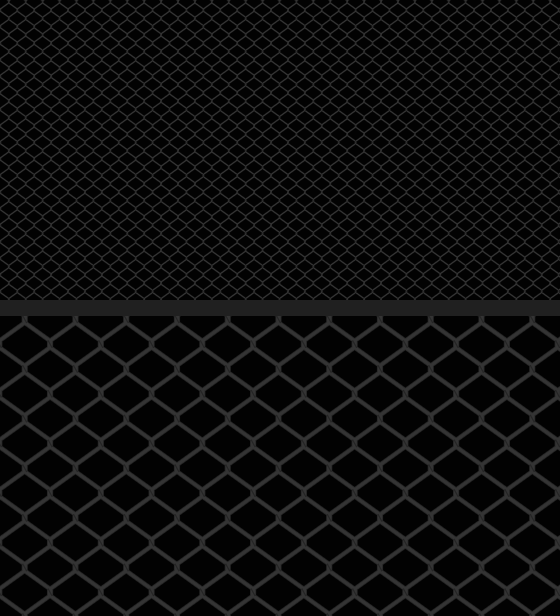
Top: the whole. Bottom: its middle third, enlarged.
Write a WebGL 1 fragment shader that draws this pattern.

```glsl
precision mediump float;
// Chain-link fence in dark grey wire on near black.
// Each cell is folded into one quadrant, where the mesh is a slanted wire
// joining two short upright twists; the distance to it gives the shading.

uniform vec2 u_resolution;

#define COLUMNS 33.1                  // repeats across the canvas
#define CELL vec2(1.0, 0.978)         // repeat size, in column widths
#define FIRST_KNOT vec2(0.52, 0.108)  // a knot, from the top left corner
#define TWIST 0.065                   // half the height of a twist
#define WIRE 0.047                    // half the width of the wire
#define KNOT_SWELL 0.014              // extra half width at a twist
#define BACK_COLOR vec3(0.008)
#define RIM_COLOR vec3(0.125)
#define CORE_COLOR vec3(0.205)

float segmentDistance(vec2 p, vec2 a, vec2 b) {
  vec2 along = b - a;
  float t = clamp(dot(p - a, along) / dot(along, along), 0.0, 1.0);
  return length(p - a - along * t);
}

// Coverage of a band with soft edges one pixel wide.
float band(float dist, float halfWidth, float pixel) {
  return clamp((halfWidth - dist) / pixel + 0.5, 0.0, 1.0);
}

void main() {
  float pixel = COLUMNS / u_resolution.x;
  vec2 p = vec2(gl_FragCoord.x, u_resolution.y - gl_FragCoord.y) * pixel;

  // Repeat around a knot, then fold into a quadrant with a knot at each end.
  vec2 local = mod(p - FIRST_KNOT + 0.5 * CELL, CELL) - 0.5 * CELL;
  vec2 q = abs(local);
  vec2 corner = 0.5 * CELL;
  vec2 lowerBend = vec2(0.0, TWIST);
  vec2 upperBend = corner - lowerBend;

  // Slanted wire and the upright twists.
  float slant = segmentDistance(q, lowerBend, upperBend);
  float twist = min(segmentDistance(q, vec2(0.0), lowerBend),
                    segmentDistance(q, upperBend, corner));
  float wire = min(slant, twist - KNOT_SWELL);

  // Round shading: a dim rim around a lighter core.
  float cover = band(wire, WIRE, pixel);
  float core = band(wire, WIRE * 0.7, max(pixel, WIRE * 0.6));
  vec3 wireColor = mix(RIM_COLOR, CORE_COLOR, core);

  // Dim diagonal seam where two wires hook round each other.
  vec2 toKnot = local;
  if (length(q) > length(q - corner)) toKnot -= sign(local) * corner;
  float seam = segmentDistance(toKnot, vec2(-0.035, -TWIST), vec2(0.035, TWIST));
  wireColor *= 1.0 - 0.3 * band(seam, 0.012, max(pixel, 0.02));

  gl_FragColor = vec4(mix(BACK_COLOR, wireColor, cover), 1.0);
}
```
